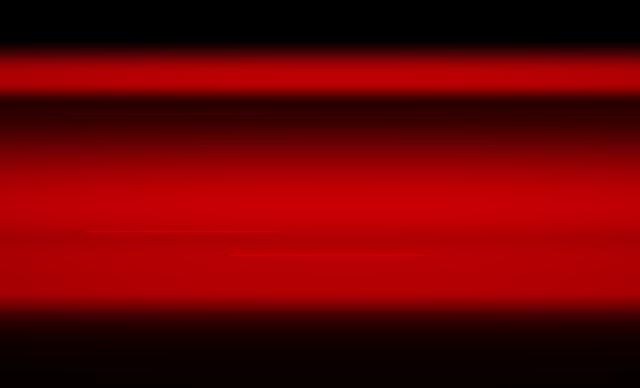
A Shadertoy shader for this background:

```glsl
#define BAND_LEVEL 0.73
#define BODY_LEVEL 0.78
#define BODY_LOW_LEVEL 0.70
#define TAIL_LEVEL 0.11
#define SIDE_SHADE 0.30
#define LINE_COUNT 150.0
#define LINE_DEPTH 0.07
#define STREAK_LENGTH 0.32
#define STREAK_LEVEL 0.10
#define STREAK_WIDTH 0.0022

float hash(float n) {
    return fract(sin(n * 127.1) * 437.58) * 2.0 - 1.0;
}

// One-dimensional gradient noise
float gradientNoise(float x) {
    float cell = floor(x);
    float f = x - cell;
    float blend = f * f * f * (f * (f * 6.0 - 15.0) + 10.0);
    return 2.0 * mix(hash(cell) * f, hash(cell + 1.0) * (f - 1.0), blend);
}

float bump(float x, float center, float width) {
    float d = (x - center) / width;
    return exp(-d * d);
}

// Narrow glowing band near the top
float upperBand(float depth) {
    return BAND_LEVEL * smoothstep(0.095, 0.19, depth)
        * (1.0 - smoothstep(0.21, 0.27, depth));
}

// Wide glow with a soft crease and a dim lower tail
float mainBody(float depth) {
    float level = mix(BODY_LEVEL, BODY_LOW_LEVEL, smoothstep(0.53, 0.74, depth));
    float glow = level * smoothstep(0.20, 0.53, depth)
        * (1.0 - smoothstep(0.745, 0.85, depth));
    float crease = 0.07 * bump(depth, 0.612, 0.032);
    float seam = 0.07 * bump(depth, 0.272, 0.03);
    float tail = smoothstep(0.78, 0.85, depth)
        * (0.025 + TAIL_LEVEL * exp(-max(depth - 0.84, 0.0) / 0.05));
    return glow - crease + seam + tail;
}

// Thin bright lines, each with a short dark lead at its left
float streaks(vec2 p) {
    vec3 starts[3] = vec3[3](vec3(0.100, 0.294, 0.6),
                             vec3(0.130, 0.597, 1.0),
                             vec3(0.355, 0.658, 0.9));
    float sum = 0.0;
    for (int i = 0; i < 3; i++) {
        float along = p.x - starts[i].x;
        float line = bump(p.y, starts[i].y, STREAK_WIDTH);
        float bright = smoothstep(0.0, 0.015, along)
            * (1.0 - smoothstep(STREAK_LENGTH - 0.03, STREAK_LENGTH + 0.01, along));
        float lead = smoothstep(-0.02, -0.008, along)
            * (1.0 - smoothstep(-0.006, 0.004, along));
        sum += line * starts[i].z * (bright - 0.7 * lead);
    }
    return sum * STREAK_LEVEL;
}

void mainImage(out vec4 fragColor, in vec2 fragCoord) {
    vec2 uv = fragCoord / iResolution.xy;
    vec2 p = vec2(uv.x, 1.0 - uv.y);
    float red = upperBand(p.y) + mainBody(p.y);

    // Fine horizontal lines, strongest in the half tones
    float halfTone = 1.0 - smoothstep(0.3, 0.7, red);
    red *= 1.0 + LINE_DEPTH * halfTone * gradientNoise(p.y * LINE_COUNT);

    // Slight dimming toward the sides
    float side = p.x - 0.54;
    red *= 1.01 - SIDE_SHADE * side * side;

    red = max(red + streaks(p), 0.0);
    fragColor = vec4(red, 0.0, 0.012 * smoothstep(0.05, 0.5, red), 1.0);
}
```
